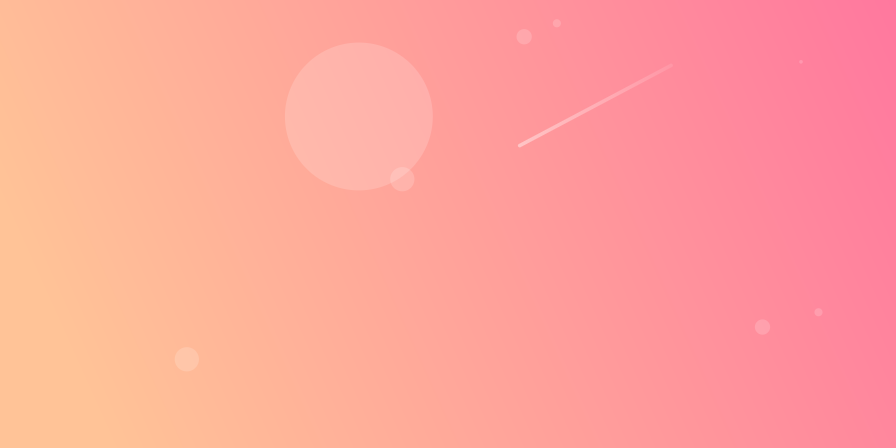
A WebGL 2 fragment shader for this background:

```glsl
#version 300 es
precision highp float;
// A warm diagonal gradient from peach to pink with translucent white discs
// and one tapering light streak. Discs and streak are distance functions
// in units of the canvas height, blended over the gradient.

uniform vec2 u_resolution;
out vec4 fragColor;

// Disc centres (xy) and radii (z)
const vec3 DISCS[8] = vec3[8](
  vec3(0.801, 0.740, 0.165), vec3(0.898, 0.600, 0.027),
  vec3(0.417, 0.198, 0.027), vec3(1.170, 0.918, 0.017),
  vec3(1.243, 0.948, 0.009), vec3(1.702, 0.270, 0.017),
  vec3(1.827, 0.303, 0.009), vec3(1.788, 0.862, 0.004));

// Antialiased coverage of a signed distance
float coverage(float dist) {
  return clamp(0.5 - dist * u_resolution.y, 0.0, 1.0);
}

// Peach to pink, rising toward the upper right
vec3 gradient(vec2 p) {
  float t = dot(p, vec2(1.0, 0.45)) / (u_resolution.x / u_resolution.y + 0.45);
  return mix(vec3(1.0, 0.765, 0.592), vec3(1.0, 0.47, 0.62),
             clamp((t - 0.1) / 0.9, 0.0, 1.0));
}

// Round-capped line from a to b that fades along its length
float streak(vec2 p, vec2 a, vec2 b, float radius) {
  vec2 ab = b - a;
  float along = clamp(dot(p - a, ab) / dot(ab, ab), 0.0, 1.0);
  return coverage(length(p - a - ab * along) - radius) * mix(0.42, 0.1, along);
}

void main() {
  vec2 p = gl_FragCoord.xy / u_resolution.y;
  vec3 color = gradient(p);

  // Translucent discs, lighter where they overlap
  for (int i = 0; i < 8; i++) {
    float disc = coverage(length(p - DISCS[i].xy) - DISCS[i].z);
    color = mix(color, vec3(1.0), 0.17 * disc);
  }

  // Light streak
  float light = streak(p, vec2(1.160, 0.675), vec2(1.498, 0.854), 0.004);
  color = mix(color, vec3(1.0), light);

  fragColor = vec4(color, 1.0);
}
```
